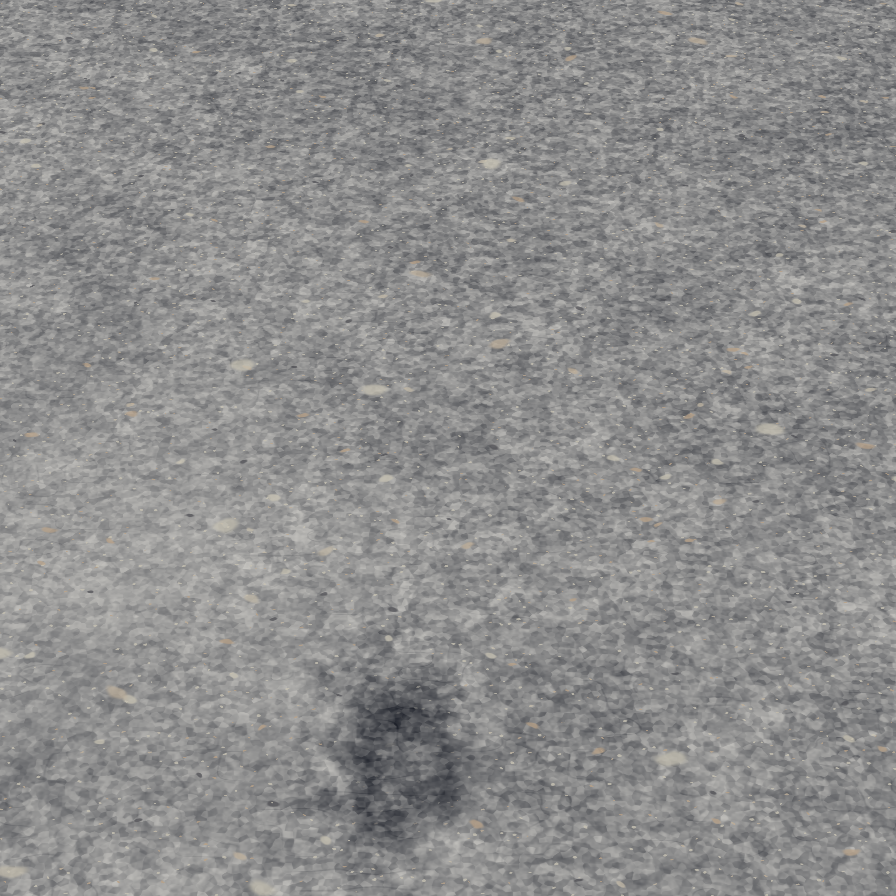
Reproduce this texture procedurally as a three.js fragment shader.

```glsl
// Worn asphalt seen at a slant: blended grey grains, pale and tan chips,
// dark pits and seams, soft dusty patches and one ragged pothole.
// Grains live on a tilted ground plane, so they shrink and flatten upwards.
varying vec2 vUv;

const vec3 PALE_CHIP = vec3(0.78, 0.76, 0.70);
const vec3 TAN_CHIP = vec3(0.72, 0.63, 0.53);
const vec3 PIT_COLOR = vec3(0.31, 0.31, 0.33);
const vec2 HOLE_CENTER = vec2(0.445, 0.155);
const vec2 HOLE_SIZE = vec2(0.082, 0.115);

float hash(vec2 p) {
  return fract(sin(dot(p, vec2(127.1, 311.7))) * 43758.5453);
}

vec2 hash2(vec2 p) {
  return vec2(hash(p), hash(p + 17.3));
}

float noise(vec2 p) {
  vec2 i = floor(p);
  vec2 f = fract(p);
  f = f * f * (3.0 - 2.0 * f);
  float low = mix(hash(i), hash(i + vec2(1.0, 0.0)), f.x);
  float high = mix(hash(i + vec2(0.0, 1.0)), hash(i + 1.0), f.x);
  return mix(low, high, f.y);
}

float fbm(vec2 p) {
  float sum = 0.0;
  float amplitude = 0.5;
  for (int i = 0; i < 4; i++) {
    sum += amplitude * noise(p);
    p = p * 2.03 + 11.7;
    amplitude *= 0.5;
  }
  return sum / 0.9375;
}

// Perspective: rows draw closer and narrower towards a horizon above the canvas.
vec2 groundPlane(vec2 uv, float horizon) {
  float depth = horizon / (horizon - uv.y);
  return vec2((uv.x - 0.5) * depth, 1.3 * uv.y * depth) + 3.0;
}

// Packed grains: soft cells of random tone, centred on zero.
float grains(vec2 p) {
  vec2 i = floor(p);
  vec2 f = fract(p);
  float sum = 0.0;
  float total = 0.0;
  for (int y = -1; y <= 1; y++) {
    for (int x = -1; x <= 1; x++) {
      vec2 o = vec2(float(x), float(y));
      vec2 d = o + hash2(i + o) - f;
      float weight = exp(-14.0 * dot(d, d));
      sum += weight * hash(i + o + 5.1);
      total += weight;
    }
  }
  return sum / total - 0.5;
}

// Sparse tilted ellipses: x is coverage, y a random tone per chip.
vec2 chips(vec2 p, float density, float radius, float seed) {
  p += 0.3 * radius * vec2(noise(p * 5.0), noise(p * 5.0 + 31.0));
  vec2 i = floor(p);
  vec2 f = fract(p);
  vec2 best = vec2(0.0);
  for (int y = -1; y <= 1; y++) {
    for (int x = -1; x <= 1; x++) {
      vec2 o = vec2(float(x), float(y));
      vec2 rnd = hash2(i + o + seed);
      float present = step(hash(i + o + seed + 9.0), density);
      float angle = (hash(i + o + seed + 3.7) - 0.5) * 1.6;
      vec2 d = o + rnd - f;
      d = mat2(cos(angle), -sin(angle), sin(angle), cos(angle)) * d;
      d.y *= 1.2 + rnd.y;
      float size = radius * (0.5 + 0.5 * rnd.x);
      float cover = present * (1.0 - smoothstep(0.5 * size, size, length(d)));
      if (cover > best.x) best = vec2(cover, rnd.y);
    }
  }
  return best;
}

vec3 addChips(vec3 color, vec2 chip, float opacity) {
  vec3 chipColor = mix(PALE_CHIP, TAN_CHIP, smoothstep(0.35, 0.8, chip.y));
  return mix(color, chipColor, chip.x * opacity);
}

void main() {
  vec2 ground = groundPlane(vUv, 2.6);

  // Broad light: a dusty area on the left and uneven wear
  vec2 dustOffset = (vUv - vec2(0.08, 0.36)) / vec2(0.36, 0.3);
  float dust = exp(-dot(dustOffset, dustOffset));
  float shade = 0.545 + 0.055 * dust;
  shade += 0.14 * (fbm(ground * 6.0) - 0.5) + 0.08 * (fbm(ground * 20.0) - 0.5);

  // Grains at three sizes, with thin dark seams between some of them
  float relief = 0.15 * grains(ground * 62.0) + 0.16 * grains(ground * 125.0);
  relief += 0.07 * (noise(ground * 230.0) - 0.5);
  float seam = 1.0 - smoothstep(0.0, 0.05, abs(noise(ground * vec2(24.0, 42.0)) - 0.5));
  relief -= 0.06 * seam * smoothstep(0.5, 0.7, noise(ground * 15.0 + 8.0));
  shade += relief * (1.0 - 0.25 * dust);

  // Pothole: ragged dark pit inside a rough, broken rim
  float rough = fbm(vUv * 16.0);
  float holeRadius = length((vUv - HOLE_CENTER) / HOLE_SIZE) + 1.1 * (rough - 0.5);
  float hole = 1.0 - smoothstep(0.45, 1.15, holeRadius);
  float rim = smoothstep(0.7, 1.1, holeRadius) * (1.0 - smoothstep(1.1, 1.7, holeRadius));
  shade += hole * (0.35 * (fbm(vUv * 32.0) - 0.5) - 0.2);
  shade += rim * 0.4 * (fbm(vUv * 38.0 + 4.0) - 0.5);
  vec3 color = shade + (shade - 0.56) * vec3(0.03, 0.0, -0.08);

  // Pits first, then chips from specks to larger stones
  float open = 1.0 - 0.8 * hole;
  color = mix(color, PIT_COLOR, 0.75 * chips(ground * 30.0, 0.035, 0.27, 71.0).x);
  color = addChips(color, chips(ground * 88.0, 0.15, 0.32, 13.0), 0.8 * open);
  color = addChips(color, chips(ground * 26.0, 0.07, 0.33, 29.0), 0.75 * open);
  color = addChips(color, chips(ground * 11.0, 0.04, 0.27, 47.0), 0.7 * open);
  gl_FragColor = vec4(color, 1.0);
}
```
